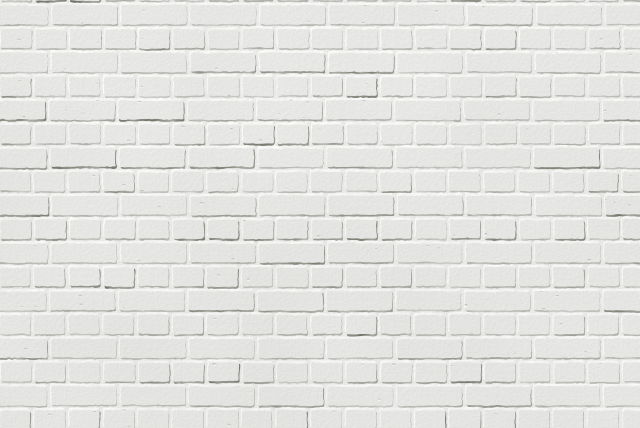
Write a Shadertoy shader that draws this texture.

```glsl
// White painted brick wall: courses of long stretchers alternate with courses of
// short headers. Each brick is a wobbly rounded box; comparing the box with shifted
// copies of itself gives a lit top-left rim and a shadow below and to the right.

float hash(vec2 p) {
    return fract(sin(dot(p, vec2(127.1, 311.7))) * 43758.5453);
}

float noise(vec2 p) {
    vec2 i = floor(p), f = fract(p);
    f = f * f * (3.0 - 2.0 * f);
    return mix(mix(hash(i), hash(i + vec2(1, 0)), f.x),
               mix(hash(i + vec2(0, 1)), hash(i + vec2(1, 1)), f.x), f.y);
}

// Signed distance to the nearest brick (x) and how far that brick stands out (y).
// One unit is one course; y runs downwards.
vec2 brick(vec2 p) {
    float row = floor(p.y);
    bool header = mod(row, 2.0) > 0.5;
    float pitch = header ? 1.453 : 2.902;
    float x = (p.x - (header ? 1.36 : 2.06)) / pitch + 0.05 * (hash(vec2(row, 3.7)) - 0.5);
    vec2 id = vec2(floor(x), row);
    vec2 local = vec2((fract(x) - 0.5) * pitch, fract(p.y) - 0.5);
    local += 0.035 * (vec2(hash(id + 17.3), hash(id + 41.9)) - 0.5);

    vec2 halfSize = vec2(0.5 * pitch - 0.065, 0.43) - 0.02 * hash(id + 8.1);
    vec2 d = abs(local) - halfSize + 0.09;
    float dist = length(max(d, 0.0)) + min(max(d.x, d.y), 0.0) - 0.09;
    return vec2(dist, pow(hash(id + 5.3), 2.5));
}

float inside(float dist, float soft) {
    return 1.0 - smoothstep(-soft, soft, dist);
}

// Rare small dents in the paint: dark on one side, light on the other
float dents(vec2 p, float soft) {
    vec2 cell = floor(p * 1.6);
    vec2 centre = 0.25 + 0.5 * vec2(hash(cell + 2.2), hash(cell + 9.4));
    vec2 d = (fract(p * 1.6) - centre) / 1.6;
    float radius = 0.02 + 0.035 * hash(cell + 6.6);
    float hole = inside(length(d * vec2(0.7, 1.0)) - radius, soft);
    return step(0.86, hash(cell + 31.0)) * hole * clamp(d.y / radius - 0.3, -1.0, 0.5);
}

void mainImage(out vec4 fragColor, in vec2 fragCoord) {
    float px = 17.97 / iResolution.y;
    vec2 p = vec2(fragCoord.x, iResolution.y - fragCoord.y) * px - vec2(0.0, 0.1);
    float soft = max(0.6 * px, 0.022);

    // Hand-laid edges
    vec2 q = p + 0.035 * (vec2(noise(p * 2.3), noise(p * 2.3 + 50.0)) - 0.5)
               + 0.035 * (vec2(noise(p * 8.0 + 20.0), noise(p * 8.0 + 70.0)) - 0.5);

    float face = inside(brick(q).x, soft);
    vec2 toShadow = vec2(0.045, 0.085);

    // Shadow in the joint, deeper below bricks that stand out
    vec2 caster = brick(q - toShadow);
    float broken = 0.65 + 0.6 * noise(p * vec2(2.5, 4.0) + 90.0);
    float shadow = inside(caster.x + 0.02 * (1.0 - caster.y), soft) * (1.0 - face);
    shadow *= (0.16 + 0.24 * caster.y) * broken;

    // Light catching the upper and left edges
    float rim = inside(brick(q + 0.6 * toShadow).x, soft)
              - inside(brick(q - 0.6 * toShadow).x, soft);
    float light = 0.055 * max(rim, 0.0) * (0.6 + 0.7 * noise(p * 3.0));

    // Embossed paint grain, broad unevenness, brighter towards the top
    float grain = noise(p * 13.0) - noise(p * 13.0 + vec2(0.5, 0.7));
    grain += 0.7 * (noise(p * 27.0) - 0.5);
    float tone = 0.897 + 0.014 * (fragCoord.y / iResolution.y - 0.4)
               + 0.014 * (noise(p * 0.35) - 0.5) + 0.022 * grain;
    tone += 0.012 * (1.0 - face);

    float value = tone + light - shadow + 0.16 * dents(p, soft) * face;
    float warmth = 0.008 + 0.07 * max(0.9 - value, 0.0);
    fragColor = vec4(vec3(value, value, value - warmth), 1.0);
}
```
